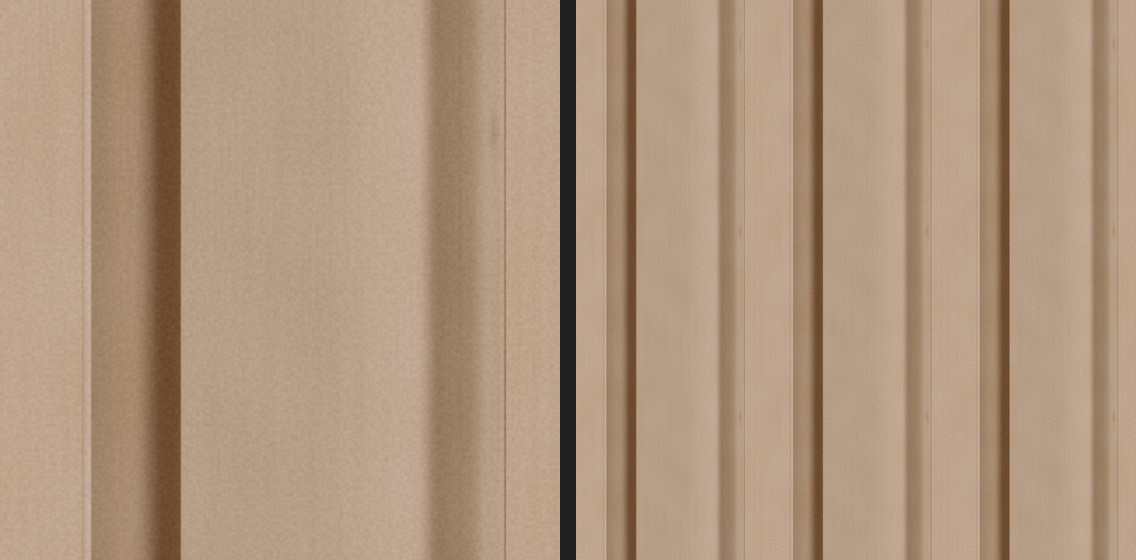
Left: one tile. Right: repeated 3 by 3.
Give the GLSL for this texture, as a WebGL 1 fragment shader.

```glsl
precision highp float;

uniform vec2 u_resolution;

#define REPEATS 1.0
#define RIDGE_X 0.158
#define GROOVE_X 0.322
#define VALLEY_X 0.765
#define SEAM_X 0.902
#define LINE_WIDTH 0.0016
#define GRAIN_CELLS 160.0
#define GRAIN_AMOUNT 0.035
#define MOTTLE_AMOUNT 0.022
#define STREAK_AMOUNT 0.012
#define SMUDGE_POS vec2(0.882, 0.762)
#define SMUDGE_SIZE vec2(0.008, 0.032)

const vec3 FLAT_LIGHT = vec3(0.745, 0.645, 0.550);
const vec3 FACE = vec3(0.710, 0.618, 0.528);
const vec3 FACE_GLOW = vec3(0.750, 0.653, 0.572);
const vec3 SIDE = vec3(0.640, 0.530, 0.425);
const vec3 SHADOW = vec3(0.420, 0.290, 0.180);
const vec3 VALLEY = vec3(0.580, 0.472, 0.375);
const vec3 HIGHLIGHT = vec3(0.775, 0.685, 0.635);
const vec3 OLIVE = vec3(0.500, 0.360, 0.130);
const vec3 SEAM = vec3(0.560, 0.430, 0.325);

vec2 gradientAt(vec2 cell, vec2 period) {
  cell = mod(cell, period);
  float h = fract(sin(dot(cell, vec2(127.1, 311.7))) * 43758.5);
  return vec2(cos(6.28318 * h), sin(6.28318 * h));
}

// Gradient noise that wraps after a whole number of cells
float wrapNoise(vec2 uv, vec2 period) {
  vec2 p = uv * period;
  vec2 i = floor(p), f = fract(p);
  vec2 w = f * f * f * (f * (f * 6.0 - 15.0) + 10.0);
  vec2 e = vec2(1.0, 0.0);
  float a = dot(gradientAt(i, period), f);
  float b = dot(gradientAt(i + e.xy, period), f - e.xy);
  float c = dot(gradientAt(i + e.yx, period), f - e.yx);
  float d = dot(gradientAt(i + e.xx, period), f - e.xx);
  return mix(mix(a, b, w.x), mix(c, d, w.x), w.y);
}

// Soft step centred on an edge, never sharper than one pixel
float edge(float x, float at, float width) {
  float halfWidth = 0.5 * max(width, REPEATS / u_resolution.x);
  return smoothstep(at - halfWidth, at + halfWidth, x);
}

float line(float x, float at, float width) {
  float d = (x - at) / max(width, 0.7 * REPEATS / u_resolution.x);
  return exp(-d * d);
}

// Colour across one pressed panel
vec3 panelColor(float x) {
  // Recessed side wall, darkening into the groove
  vec3 side = mix(SIDE * 0.95, SIDE * 1.03, smoothstep(RIDGE_X, 0.225, x));
  side = mix(side, VALLEY, smoothstep(0.235, 0.268, x));
  side = mix(side, SHADOW, smoothstep(0.253, 0.292, x));
  side = mix(side, SHADOW * 1.06, smoothstep(0.295, GROOVE_X, x));

  // Broad face, brightening towards the valley
  vec3 face = mix(FACE, FACE_GLOW, smoothstep(0.56, 0.72, x));

  // Rounded valley and the lip rising to the seam
  vec3 lip = mix(VALLEY, SIDE * 0.98, smoothstep(VALLEY_X + 0.01, 0.845, x));
  lip = mix(lip, FACE, smoothstep(0.835, 0.872, x));
  lip -= 0.018 * line(x, 0.822, 0.004);

  vec3 color = mix(FLAT_LIGHT, side, edge(x, RIDGE_X + 0.005, 0.004));
  color = mix(color, face, edge(x, GROOVE_X, 0.003));
  color = mix(color, lip, edge(x, VALLEY_X, 0.042));
  color = mix(color, FLAT_LIGHT, edge(x, SEAM_X, 0.003));

  // Thin lines along the folds
  color = mix(color, SIDE, 0.55 * line(x, RIDGE_X - 0.010, LINE_WIDTH));
  color = mix(color, HIGHLIGHT, 0.85 * line(x, RIDGE_X, 2.0 * LINE_WIDTH));
  color = mix(color, OLIVE, 0.75 * line(x, GROOVE_X, LINE_WIDTH));
  color = mix(color, FLAT_LIGHT, 0.6 * line(x, SEAM_X - 0.006, 2.0 * LINE_WIDTH));
  return mix(color, SEAM, 0.8 * line(x, SEAM_X, LINE_WIDTH));
}

void main() {
  vec2 uv = gl_FragCoord.xy / u_resolution;
  float x = fract(uv.x * REPEATS);
  vec3 color = panelColor(x);

  // Worn smudge beside the seam
  vec2 s = (vec2(x, uv.y) - SMUDGE_POS) / SMUDGE_SIZE;
  float wear = 0.8 + 0.6 * wrapNoise(uv, vec2(70.0, 40.0));
  color = mix(color, SIDE, 0.7 * wear * exp(-dot(s, s)));

  // Fine grain, soft mottling and vertical streaks
  float grain = wrapNoise(uv, vec2(GRAIN_CELLS))
              + 0.5 * wrapNoise(uv, vec2(GRAIN_CELLS * 0.5));
  float mottle = wrapNoise(uv, vec2(6.0, 5.0));
  float streak = wrapNoise(uv, vec2(60.0, 2.0));
  color += GRAIN_AMOUNT * grain + STREAK_AMOUNT * streak;
  color += MOTTLE_AMOUNT * mottle * vec3(0.6, 0.7, 1.0);

  gl_FragColor = vec4(clamp(color, 0.0, 1.0), 1.0);
}
```
